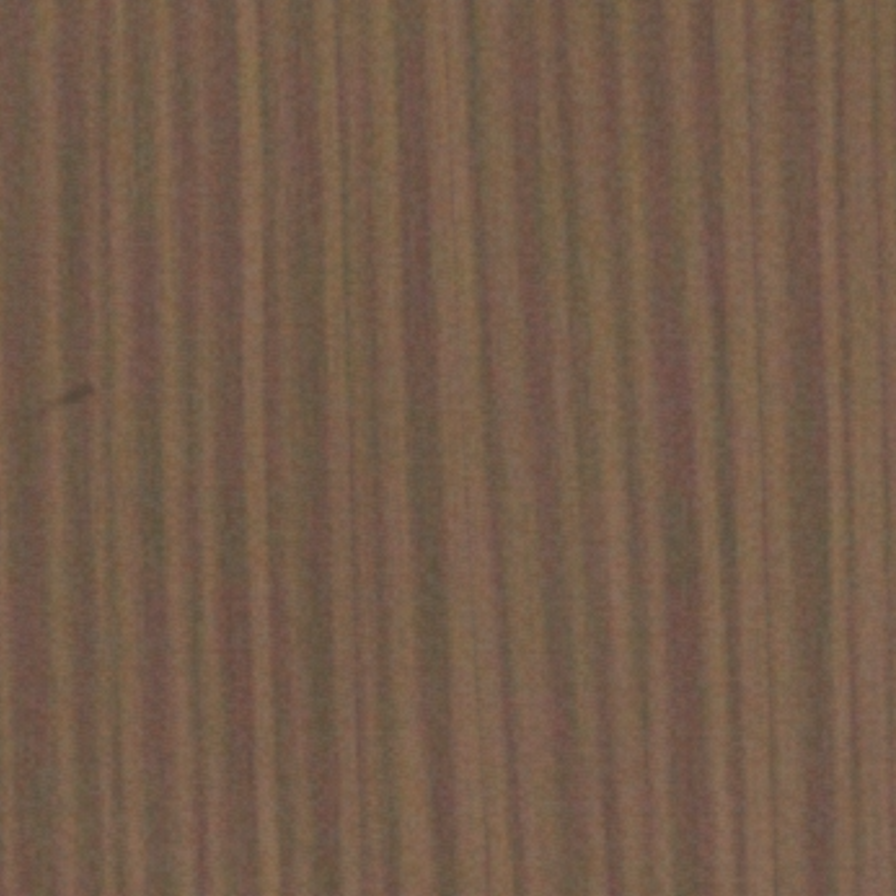
A WebGL 1 fragment shader for this texture:

```glsl
precision highp float;
uniform vec2 u_resolution;

#define STRIPES 22.0
#define EDGE 0.18
#define JITTER 0.5
#define MIN_HALF_WIDTH 0.13
#define MAX_HALF_WIDTH 0.38
#define WOBBLE 0.20
#define STREAKS 0.55
#define MOTTLE 0.044
#define GRAIN 0.068
#define SHADING 0.014

const vec3 DARK_RED = vec3(0.434, 0.327, 0.284);
const vec3 DARK_OLIVE = vec3(0.413, 0.344, 0.273);
const vec3 LIGHT_PINK = vec3(0.503, 0.392, 0.324);
const vec3 LIGHT_TAN = vec3(0.496, 0.398, 0.294);

float hash(vec2 p) {
  return fract(sin(dot(p, vec2(127.1, 311.7))) * 43758.5453);
}

float noise(vec2 p) {
  vec2 i = floor(p);
  vec2 f = fract(p);
  f = f * f * (3.0 - 2.0 * f);
  return mix(mix(hash(i), hash(i + vec2(1.0, 0.0)), f.x),
             mix(hash(i + vec2(0.0, 1.0)), hash(i + vec2(1.0, 1.0)), f.x), f.y);
}

// Two octaves of noise centred on zero.
float roughness(vec2 p) {
  return 0.6 * noise(p) + 0.4 * noise(p * 2.1 + 37.0) - 0.5;
}

// The grain leans to the left going up, most strongly right of the centre.
float grainCoordinate(vec2 p) {
  float offset = (p.x - 0.6) / 0.2;
  float lean = 0.022 + 0.038 * exp(-offset * offset);
  return p.x + lean * p.y + 0.006 * (noise(p * vec2(3.0, 2.5)) - 0.5);
}

// Soft pale bands of varied width, one per jittered cell.
float paleBands(float u, float y) {
  float x = u * STRIPES;
  float cell = floor(x);
  float band = 0.0;
  for (int k = -1; k <= 1; k++) {
    float id = cell + float(k);
    float center = id + 0.5 + JITTER * (hash(vec2(id, 3.0)) - 0.5);
    center += WOBBLE * (noise(vec2(id * 7.3, y * 2.0)) - 0.5);
    float halfWidth = mix(MIN_HALF_WIDTH, MAX_HALF_WIDTH, hash(vec2(id, 9.0)));
    halfWidth *= 0.85 + 0.3 * noise(vec2(id * 5.1, y * 1.7 + 20.0));
    float strength = 0.75 + 0.3 * hash(vec2(id, 17.0));
    float softness = EDGE * mix(0.7, 1.5, hash(vec2(id, 23.0)));
    float d = abs(x - center) - halfWidth;
    band = max(band, strength * (1.0 - smoothstep(-softness, softness, d)));
  }
  return band;
}

// Faint slanted scar across the grain.
float scar(vec2 p) {
  vec2 start = vec2(0.03, 0.535);
  vec2 span = vec2(0.07, 0.03);
  float t = clamp(dot(p - start, span) / dot(span, span), 0.0, 1.0);
  float d = length(p - start - span * t);
  return (0.3 + 0.7 * t) * (1.0 - smoothstep(0.0, 0.012, d));
}

void main() {
  vec2 p = gl_FragCoord.xy / u_resolution;
  float u = grainCoordinate(p);

  // Bands with finer lengthwise streaks
  float streak = noise(vec2(u * 85.0, p.y * 2.5)) - 0.5;
  float fineStreak = noise(vec2(u * 170.0, p.y * 14.0 + 40.0)) - 0.5;
  float pale = paleBands(u, p.y) + STREAKS * (0.6 * streak + 0.5 * fineStreak);

  // Slow hue drift along and across the wood
  float hue = smoothstep(0.1, 0.9, noise(vec2(u * 44.0, p.y * 10.0 + 11.0)));
  float warmth = clamp(0.6 * hue + 0.4 * p.y, 0.0, 1.0);
  vec3 dark = mix(DARK_RED, DARK_OLIVE, hue);
  vec3 light = mix(LIGHT_PINK, LIGHT_TAN, warmth);
  vec3 color = mix(dark, light, pale);
  color += SHADING * (noise(p * vec2(5.0, 3.0) + 7.0) - 0.5);

  // Blurred colour mottling and fine luminous grain
  float redGreen = roughness(p * vec2(85.0, 65.0) + 60.0);
  float blueYellow = roughness(p * vec2(75.0, 60.0) + 130.0);
  color += MOTTLE * (redGreen * vec3(0.9, -0.5, 0.0) + blueYellow * vec3(-0.3, 0.0, 1.0));
  color += GRAIN * roughness(p * 165.0 + 90.0);

  color *= 1.0 - 0.18 * scar(p);
  gl_FragColor = vec4(color, 1.0);
}
```
